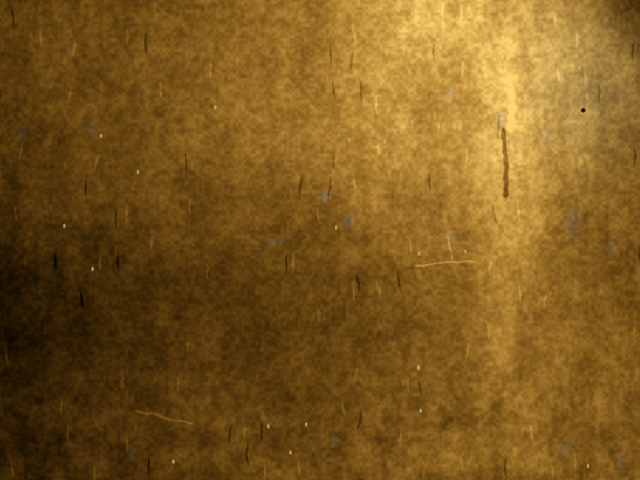
Give the GLSL for this texture, as a Shadertoy shader.

```glsl
// Draws a worn, curved sheet of golden brass with soft highlights, patina and scratches.

float hash(vec2 cell) {
    vec3 q = fract(vec3(cell.xyx) * 0.1031);
    q += dot(q, q.yzx + 33.33);
    return fract((q.x + q.y) * q.z);
}

float valueNoise(vec2 p) {
    vec2 cell = floor(p), f = fract(p);
    f = f * f * (3.0 - 2.0 * f);
    float low = mix(hash(cell), hash(cell + vec2(1, 0)), f.x);
    float high = mix(hash(cell + vec2(0, 1)), hash(cell + vec2(1, 1)), f.x);
    return mix(low, high, f.y);
}

// Fractal noise centred on zero
float fbm(vec2 p) {
    float sum = 0.0, amplitude = 0.5;
    for (int octave = 0; octave < 5; octave++) {
        sum += amplitude * (valueNoise(p) - 0.5);
        p = mat2(1.6, 1.2, -1.2, 1.6) * p + 17.3;
        amplitude *= 0.55;
    }
    return sum;
}

float glow(vec2 p, vec2 centre, vec2 radius) {
    vec2 d = (p - centre) / radius;
    return exp(-dot(d, d));
}

float spot(vec2 p, vec2 centre, vec2 radius) {
    return 1.0 - smoothstep(0.5, 1.3, length((p - centre) / radius));
}

float scratch(vec2 p, vec2 a, vec2 b, float width) {
    vec2 along = b - a;
    float h = clamp(dot(p - a, along) / dot(along, along), 0.0, 1.0);
    return 1.0 - smoothstep(0.3 * width, width, length(p - a - along * h));
}

// Small randomly placed marks, one candidate per grid cell
float flecks(vec2 p, float density, float chance, vec2 radius) {
    vec2 cell = floor(p * density);
    vec2 offset = 0.25 + 0.5 * vec2(hash(cell + 5.1), hash(cell + 9.7));
    float present = step(1.0 - chance, hash(cell + 31.0));
    return present * spot(p, (cell + offset) / density, radius);
}

// Broad light falling on the curved metal
float lighting(vec2 p) {
    float tone = mix(0.22, 0.51, smoothstep(-0.15, 1.15, p.x));
    tone += 0.12 * smoothstep(0.3, 0.8, p.y);
    tone += 0.15 * glow(p, vec2(0.86, 0.76), vec2(0.34, 0.27));
    tone += 0.27 * glow(p, vec2(0.86, 1.01), vec2(0.13, 0.12));
    tone += 0.13 * glow(p, vec2(1.06, 0.81), vec2(0.09, 0.18));
    tone += 0.11 * glow(p, vec2(1.15, 0.88), vec2(0.12, 0.09));
    tone += 0.10 * glow(p, vec2(1.06, 0.40), vec2(0.07, 0.30));
    tone += 0.05 * glow(p, vec2(0.55, 0.95), vec2(0.20, 0.20));
    tone -= 0.05 * glow(p, vec2(0.55, 0.38), vec2(0.35, 0.16));
    tone -= 0.10 * glow(p, vec2(0.00, 0.25), vec2(0.12, 0.35));
    tone -= 0.13 * glow(p, vec2(1.32, 0.65), vec2(0.09, 0.30));
    tone -= 0.38 * glow(p, vec2(1.35, 1.02), vec2(0.10, 0.12));
    return tone;
}

// Patches, vertical wear, mottling and fine grain
float wear(vec2 p, float light) {
    float patches = fbm(p * 5.0 + 3.0);
    float streaks = fbm(p * vec2(32.0, 7.0) + 11.0);
    float brushed = fbm(p * vec2(9.0, 38.0) + 47.0);
    float mottling = fbm(p * 24.0 + 71.0);
    float grain = valueNoise(p * 170.0) + valueNoise(p * 95.0 + 8.0) - 1.0;
    float lower = 1.0 - smoothstep(0.05, 0.30, p.y);
    float sides = smoothstep(0.85, 1.1, p.x) + 1.0 - smoothstep(0.0, 0.3, p.x);
    float relief = 0.14 * patches + (0.10 + 0.09 * sides) * streaks;
    relief += 0.08 * brushed + (0.10 + 0.15 * lower) * mottling + 0.10 * grain;
    return relief * (0.55 + 0.85 * light);
}

// Dark umber through gold to pale straw
vec3 brass(float tone) {
    return tone * vec3(1.0, 0.56 + 0.26 * tone, max(0.45 * tone - 0.02, 0.02));
}

void mainImage(out vec4 fragColor, in vec2 fragCoord) {
    vec2 p = fragCoord / iResolution.y;
    vec2 warped = p + 0.025 * vec2(fbm(p * 14.0), fbm(p * 14.0 + 29.0));
    float light = lighting(warped);
    float tone = light + wear(p, light);

    // Cracks and scratches around the right-hand ridge
    tone -= 0.30 * scratch(warped, vec2(1.045, 0.73), vec2(1.055, 0.59), 0.006);
    tone += 0.13 * scratch(warped, vec2(1.07, 0.80), vec2(1.06, 0.73), 0.012);
    tone += 0.16 * scratch(warped, vec2(0.87, 0.445), vec2(0.99, 0.455), 0.004);
    tone += 0.12 * scratch(warped, vec2(0.93, 0.51), vec2(0.945, 0.46), 0.004);
    tone += 0.12 * scratch(warped, vec2(0.29, 0.14), vec2(0.40, 0.12), 0.004);
    tone -= 0.14 * flecks(warped, 14.0, 0.12, vec2(0.003, 0.022));
    tone += 0.10 * flecks(warped + 4.0, 17.0, 0.15, vec2(0.003, 0.018));
    vec3 colour = brass(clamp(tone, 0.03, 1.0));

    // Dull sheen on the shoulder and greyish tarnish
    float sheen = glow(p, vec2(1.22, 0.83), vec2(0.15, 0.18));
    float tarnish = spot(warped, vec2(0.73, 0.54), vec2(0.011, 0.018));
    tarnish += spot(warped, vec2(0.68, 0.59), vec2(0.012, 0.012));
    tarnish += spot(warped, vec2(0.57, 0.50), vec2(0.018, 0.008));
    tarnish += 0.6 * spot(warped, vec2(1.19, 0.53), vec2(0.015, 0.035));
    tarnish += 0.7 * flecks(warped + 2.0, 9.0, 0.12, vec2(0.010, 0.016));
    colour = mix(colour, tone * vec3(0.98, 0.82, 0.48), 0.65 * sheen);
    colour = mix(colour, tone * vec3(0.95, 0.82, 0.66), 0.6 * min(tarnish, 1.0));

    // Pale chips and one dark pit
    float chips = flecks(p, 12.0, 0.10, vec2(0.003, 0.005));
    chips += spot(p, vec2(1.087, 0.705), vec2(0.006, 0.006));
    chips += spot(p, vec2(0.872, 0.234), vec2(0.004, 0.006));
    colour = mix(colour, vec3(0.80, 0.70, 0.45), 0.75 * min(chips, 1.0));
    colour *= 1.0 - 0.85 * spot(p, vec2(1.215, 0.77), vec2(0.005));
    fragColor = vec4(clamp(colour, 0.0, 1.0), 1.0);
}
```
